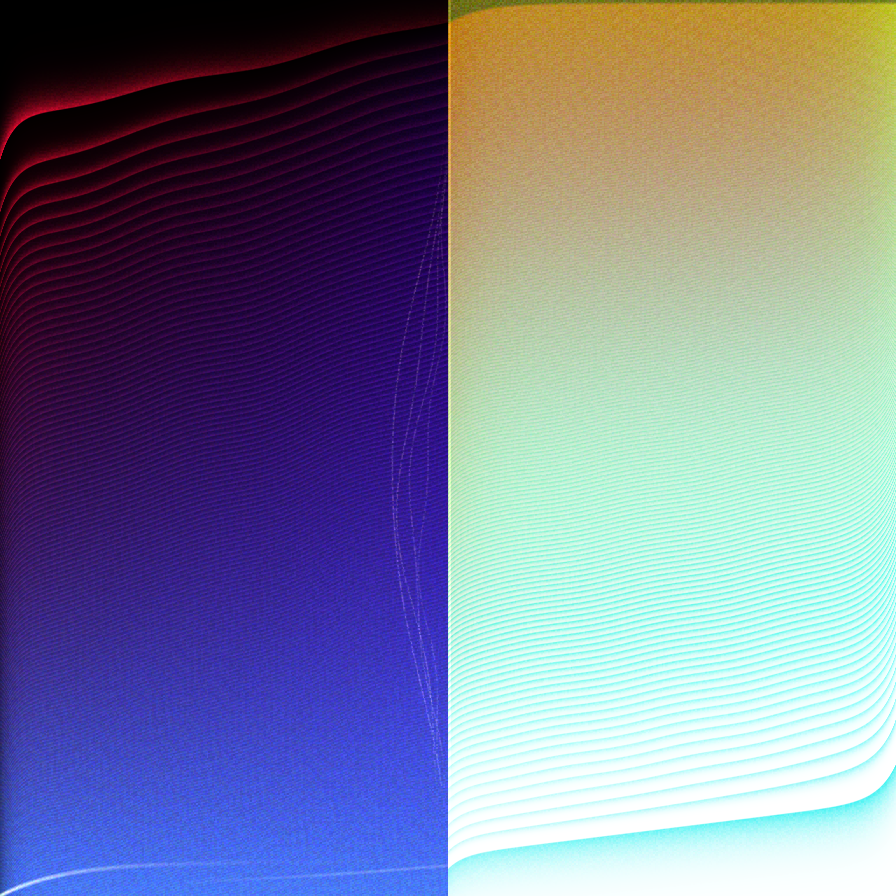
Write a three.js fragment shader that draws this background.

```glsl
// Two facing panels of interference fringes: dark indigo on the left, pale mint on the right.
// One fringe field is evaluated per half; the right half is turned by 180 degrees and inverted.
// Fringes are a sawtooth of a power of the depth below a rising caustic curve.
varying vec2 vUv;

float hash(vec2 p) {
  return fract(sin(dot(p, vec2(127.1, 311.7))) * 43758.5453);
}

float line(float distanceToLine, float width) {
  return 1.0 - smoothstep(0.0, width, abs(distanceToLine));
}

// Height of the outermost fringe; u runs across one panel.
float causticHeight(float u, float side) {
  float indigo = 0.868 + 0.09 * u + 0.02 * u * u - 0.05 * exp(-u / 0.03) + 0.003 * sin(u * 15.0 + 2.0);
  float mint = 0.893 + 0.062 * u - 0.04 * exp(-u / 0.04);
  return mix(indigo, mint, side) + 0.015 * exp((u - 1.0) * 30.0) * side;
}

// Smooth panel colour; t is the relative depth below the caustic.
vec3 panelColor(float t, float u, float side) {
  vec3 indigo = vec3(0.3 * sqrt(t),
                     0.5 * pow(t, 2.5),
                     1.02 * pow(t, mix(1.5, 0.75, u)));
  indigo.r += 0.12 * exp(-u * 9.0) * smoothstep(0.0, 0.3, t) * (1.0 - t);
  indigo *= 1.0 - 0.4 * exp(-u * 50.0);
  vec3 mint = vec3(0.41 * smoothstep(0.0, 0.3, t) - 0.15 * t,
                   0.03 * smoothstep(0.1, 0.4, t) + 0.42 * smoothstep(0.35, 0.95, t),
                   0.03 * smoothstep(0.1, 0.4, t) + 0.84 * pow(t, mix(2.3, 2.0, u)));
  mint.gb += vec2(0.08, 0.14) * exp((u - 1.0) * 14.0) * smoothstep(0.1, 0.5, t);
  mint.g *= 1.0 - 0.5 * exp(-u * 8.0);
  return mix(indigo, mint, side);
}

vec3 fringeField(vec2 p, float side) {
  float u = clamp(p.x * 2.0, 0.0, 1.0);
  float top = causticHeight(u, side);
  float depth = top - p.y;
  float d = max(depth, 0.0);
  vec3 glowColor = mix(vec3(0.95, 0.04, 0.2), vec3(0.9, 0.06, 0.06), side);
  float glowFade = mix(exp(-u * 1.6), 0.8 - 0.3 * u, side);

  // The outer fringes crowd together toward the divide; deeper ones run nearly parallel.
  float crowd = mix(0.05 * u, 0.05 * sqrt(u), side);
  float squeeze = exp(-d / 0.02);
  float gap = mix(0.06, 0.053, side);
  float shifted = d + crowd * (1.0 - squeeze) + 0.0001;
  shifted += 0.0012 * sin(u * 21.0 + p.y * 9.0) * smoothstep(0.02, 0.1, d);
  float order = pow(shifted / gap, 1.85);
  float spacing = shifted / (1.85 * order * (1.0 + crowd * squeeze / 0.02));
  float visible = smoothstep(0.0015, 0.007, spacing);
  float phase = fract(order);
  float edge = clamp(0.002 / spacing, 0.02, 0.5);
  float saw = phase * phase * (1.0 - smoothstep(1.0 - edge, 1.0, phase));

  // Inside: modulated panel colour with glowing outer fringes.
  float t = clamp(depth / top, 0.0, 1.0);
  vec3 contrast = mix(vec3(0.35, 0.3, 0.2), vec3(0.7, 0.3, 0.3), side);
  vec3 inside = panelColor(t, u, side) * mix(vec3(1.0), vec3(3.2 * saw), contrast * visible);
  inside += glowColor * saw * phase * phase * glowFade * visible * exp(-order / 6.0) * 0.85;

  // Outside: glow that decays away from the caustic.
  float reach = mix(0.015, 0.022, side);
  vec3 outside = glowColor * glowFade * exp(min(depth, 0.0) / reach);
  return mix(outside, inside, smoothstep(-0.001, 0.001, depth));
}

// Thin wandering strands beside the divide in the indigo panel.
float strands(vec2 p) {
  float sum = 0.0;
  for (int i = 0; i < 4; i++) {
    float k = float(i);
    float bend = (p.y - 0.47 + 0.025 * k) / (0.24 - 0.02 * k);
    float x = 0.497 - (0.063 - 0.012 * k) * exp(-bend * bend)
            + 0.004 * sin(p.y * (17.0 + 5.0 * k) + k * 2.0);
    sum += line(p.x - x, 0.0018) * (0.2 - 0.03 * k);
  }
  return sum * smoothstep(0.08, 0.2, p.y) * (1.0 - smoothstep(0.7, 0.88, p.y));
}

void main() {
  float side = step(0.5, vUv.x);
  vec2 p = mix(vUv, 1.0 - vUv, side);
  float u = p.x * 2.0;
  vec2 cell = floor(vUv * 512.0);
  vec3 grain = vec3(hash(cell), hash(cell + 17.0), hash(cell + 43.0)) - 0.5;
  vec3 color = fringeField(p, side);

  // Bright folds along the foot of each panel.
  float indigoFoot = 0.038 * (1.0 - exp(-u * 7.0));
  float mintFoot = 0.003 + 0.023 * exp((u - 1.0) * 14.0);
  float fold = line(p.y - indigoFoot, 0.004) * exp(-u * 5.0);
  float lowerFold = line(p.y - 0.012 - 0.022 * u * u, 0.003) * smoothstep(0.3, 0.9, u) * 0.2;
  color += (1.0 - side) * vec3(0.7, 0.6, 0.3) * (fold + lowerFold);
  float rim = 1.0 - smoothstep(mintFoot - 0.002, mintFoot + 0.003, p.y);
  color = mix(color, vec3(0.7, 0.6, 0.9), side * rim * 0.7);
  color += (1.0 - side) * strands(vUv) * vec3(0.9, 0.9, 0.6) * (0.6 + grain.x);

  // Fine grain, strongest where the panel is lit.
  color += grain * (0.02 + 0.2 * color) * smoothstep(0.02, 0.2, color.r + color.b);

  color = clamp(color, 0.0, 1.0);
  color = mix(color, 1.0 - color, side);
  color += vec3(0.2, 0.18, 0.08) * line(vUv.x - 0.502, 0.002) * smoothstep(0.05, 0.3, vUv.y);
  gl_FragColor = vec4(clamp(color, 0.0, 1.0), 1.0);
}
```
